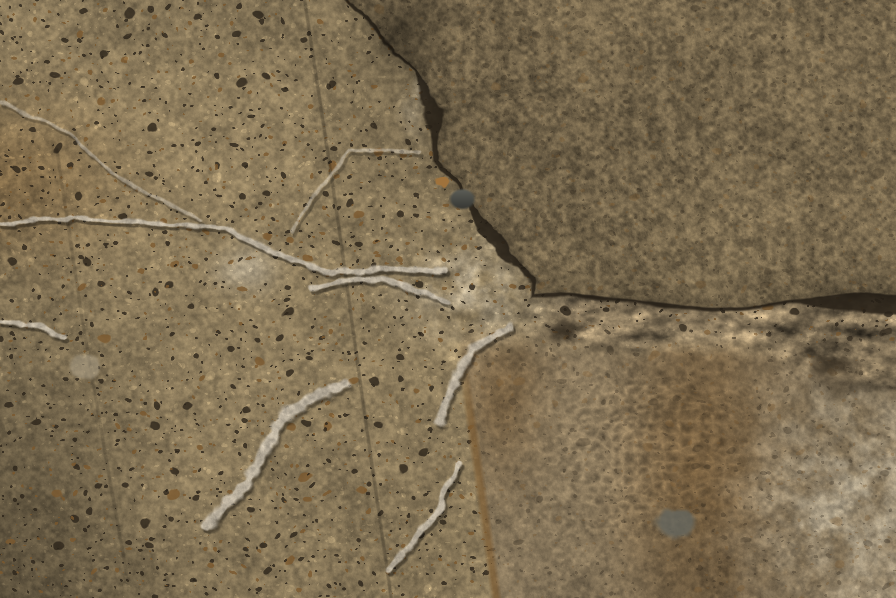
This texture is drawn by a WebGL 2 fragment shader. Its source:

```glsl
#version 300 es
precision highp float;
// Weathered concrete: a raised slab at the upper right, a ragged crack and ledge,
// white mineral veins on the left face and a stained, honeycombed block below.
// Noise gives the grain; distances to short paths place cracks and veins.
uniform vec2 u_resolution;
out vec4 fragColor;

const vec3 FACE = vec3(.535, .47, .35);
const vec3 SLAB = vec3(.465, .405, .3);
const vec3 BLOCK = vec3(.525, .46, .355);
const vec3 STAIN = vec3(.385, .3, .19);
const vec3 RUST = vec3(.48, .345, .18);
const vec3 PALE = vec3(.69, .645, .555);
const vec3 VEIN = vec3(.75, .71, .64);
const vec3 HOLE = vec3(.17, .14, .1);
const vec3 SLATE = vec3(.33, .335, .31);
const float GRAIN = .54;
const float RELIEF = 1.9;
const float PIT_SCALE = 26.;

float hash(vec2 p) { return fract(sin(dot(p, vec2(127.1, 311.7))) * 43758.5453); }
float ramp(float a, float b, float x) { return clamp((x - a) / (b - a), 0., 1.); }

float noise(vec2 p) {
  vec2 i = floor(p), f = fract(p), e = vec2(0, 1);
  f = f * f * (3. - 2. * f);
  return mix(mix(hash(i), hash(i + e.yx), f.x), mix(hash(i + e), hash(i + 1.), f.x), f.y);
}

// Layered noise centred on zero
float fbm(vec2 p) {
  float sum = -.48, amp = .5;
  for (int i = 0; i < 5; i++, amp *= .5) {
    sum += amp * noise(p);
    p = mat2(1.6, 1.2, -1.2, 1.6) * p + 7.3;
  }
  return sum;
}

float blob(vec2 p, float x, float y, float w, float h) {
  p = (p - vec2(x, y)) / vec2(w, h);
  return exp(-dot(p, p));
}
float disc(vec2 p, float x, float y, float r) {
  return 1. - smoothstep(.75, 1.1, length((p - vec2(x, y)) * vec2(1, 1.25)) / r);
}
float segment(vec2 p, vec2 a, vec2 b) {
  p -= a;
  b -= a;
  return length(p - b * clamp(dot(p, b) / dot(b, b), 0., 1.));
}

// Soft stroke through four points
float path(vec2 p, vec4 a, vec4 b, float w) {
  float d = min(segment(p, a.xy, a.zw), segment(p, a.zw, b.xy));
  return 1. - smoothstep(w * .5, w + .0025, min(d, segment(p, b.xy, b.zw)));
}

// Coverage of all white veins, with crumbly width
float veins(vec2 p) {
  p += .014 * vec2(fbm(p * 28.), fbm(p * 28. + 40.));
  float k = .0045 + .011 * noise(p * 90.);
  float v = path(p, vec4(.34, .12, .41, .19), vec4(.48, .31, .58, .36), .95 * k);
  v = max(v, path(p, vec4(.735, .293, .765, .37), vec4(.79, .415, .854, .453), .75 * k));
  v = max(v, path(p, vec4(.65, .047, .69, .09), vec4(.735, .15, .768, .227), .55 * k));
  v = max(v, path(p, vec4(.38, .617, .46, .576), vec4(.557, .547, .746, .55), .45 * k));
  v = max(v, path(p, vec4(.523, .52, .6, .537), vec4(.664, .525, .752, .496), .4 * k));
  v = max(v, path(p, vec4(0, .625, .117, .637), vec4(.254, .625, .381, .617), .28 * k));
  v = max(v, path(p, vec4(0, .463, .045, .458), vec4(.075, .45, .107, .434), .35 * k));
  float thin = path(p, vec4(0, .828, .117, .775), vec4(.186, .711, .336, .629), .2 * k);
  thin = max(thin, path(p, vec4(.488, .615, .537, .69), vec4(.586, .746, .703, .746), .2 * k));
  return max(v, .65 * thin);
}

// Gap between the two nearest cell centres: zero on the cell walls
float cellGap(vec2 p) {
  float near = 9., next = 9.;
  for (int k = 0; k < 9; k++) {
    vec2 c = floor(p) + vec2(k % 3 - 1, k / 3 - 1);
    float d = length(c + .15 + .7 * vec2(hash(c), hash(c + 31.)) - p);
    next = min(next, max(near, d));
    near = min(near, d);
  }
  return next - near;
}

void main() {
  vec2 p = gl_FragCoord.xy / u_resolution * vec2(1.5, 1);
  vec2 q = p + .034 * vec2(fbm(p * 16.), fbm(p * 16. + 19.));
  float mid = fbm(p * 32.), fine = fbm(p * 125.);

  // Regions: signed distance into the slab, then block and ledge masks
  float crackX = .59 + .145 * ramp(1., .82, q.y) + .155 * ramp(.73, .54, q.y);
  float ledgeY = .498 + .012 * cos(p.x * 12. - 11.2);
  float inSlab = min(q.x - crackX, mix(q.y, p.y, .75) - ledgeY);
  float slab = smoothstep(-.002, .002, inSlab);
  float seamX = .771 + .06 * ramp(.42, 0., p.y);
  float block = smoothstep(-.003, .006, p.x - seamX) * ramp(.46, .4, q.y);
  float low = .415 - .065 * ramp(1.28, 1.4, p.x);
  float ledge = ramp(.86, .95, q.x) * ramp(-.015, .015, q.y - low) * (1. - slab);

  // Base colours, stains and bloom
  float patchy = ramp(-.23, .17, mid);
  vec3 col = FACE * (1. - .25 * blob(p, 0., .1, .24, .28));
  col = mix(col, RUST, .35 * blob(p, 0., .7, .18, .12));
  col = mix(col, PALE, .7 * blob(q, .41, .55, .045, .035));
  vec3 wall = mix(BLOCK, STAIN, .85 * blob(q, 1.18, .2, .12, .34));
  wall = mix(wall, STAIN, .65 * blob(q, .84, .34, .07, .13));
  wall = mix(wall, PALE, .85 * patchy * blob(q, 1.44, .16, .17, .19));
  col = mix(mix(col, wall, block), BLOCK, ledge);
  float bloom = blob(q, .8, .52, .11, .075) + .8 * blob(q, .7, .85, .024, .08);
  col = mix(mix(col, PALE, .8 * bloom * patchy), SLAB, slab);

  // Grain, directional relief and honeycomb
  col *= 1. + .35 * fbm(p * 5.) + .22 * mid + GRAIN * (1. + .5 * slab) * fine;
  float rough = max(ledge, .6 * blob(q, .8, .6, .09, .2) * (1. - slab));
  vec2 s = p * vec2(16, 30);
  col *= 1. + RELIEF * rough * (fbm(s) - fbm(s + vec2(-.15, .4)));
  float comb = block * blob(p, 1.08, .25, .16, .16);
  col *= 1. + .4 * comb * (.32 - cellGap(q * vec2(42, 62)));

  // Scattered pits and pebbles
  for (float i = 0.; i < 3.; i++) {
    vec2 g = q * PIT_SCALE * pow(1.75, i) + i * 5.7, id = floor(g);
    float h = hash(id + 3.), x = .3 + .4 * hash(id), y = .3 + .4 * hash(id + 17.);
    float m = disc(fract(g), x, y, .08 + .17 * hash(id + 9.));
    vec3 tone = h > .8 ? HOLE : (h > .65 ? col * 1.2 : RUST);
    col = mix(col, tone, m * step(.55, h) * (.8 - .5 * max(slab, block)));
  }

  // Formwork seams and the rusty block edge
  col *= 1. - .22 * path(p, vec4(.51, 1, .566, .63), vec4(.61, .31, .655, 0), .002);
  col *= 1. - .14 * path(p, vec4(.095, .75, .137, .47), vec4(.18, .22, .212, .04), .002);
  col = mix(col, RUST, .6 * ramp(.01, .003, abs(p.x - seamX)) * ramp(.43, .3, p.y));

  // Crack, ledge shadow and cavities
  float open = .004 + .018 * blob(p, .835, .63, .05, .08) + .014 * blob(p, .745, .8, .06, .09);
  open = (open + .024 * ramp(1.34, 1.42, p.x)) * (.4 + 1.2 * noise(p * 26.));
  col = mix(col, HOLE, .88 * smoothstep(-open - .006, -open, inSlab) * (1. - slab));
  col *= 1. - .38 * blob(q, .68, .95, .055, .06) - .2 * exp(-abs(inSlab) * 50.);
  float cavity = blob(q, .94, .435, .035, .025) + blob(q, 1.41, .385, .08, .035);
  col = mix(col, HOLE, .75 * cavity * ramp(-.1, .14, fbm(p * 24.)));

  // Larger stones
  col = mix(col, SLATE * (.7 + 14. * (p.y - .655)), disc(p, .774, .667, .022));
  col = mix(col, RUST * 1.3, disc(q, .738, .692, .011));
  col = mix(col, SLATE * 1.2, .8 * disc(q, 1.13, .125, .034));
  col = mix(col, PALE, .5 * disc(q, .142, .39, .027));

  // Veins over their cast shadow
  col *= 1. - .4 * veins(p + vec2(-.004, .006));
  col = mix(col, VEIN * (1. + .5 * fine), .92 * veins(p));
  fragColor = vec4(clamp(col, 0., 1.), 1);
}
```
